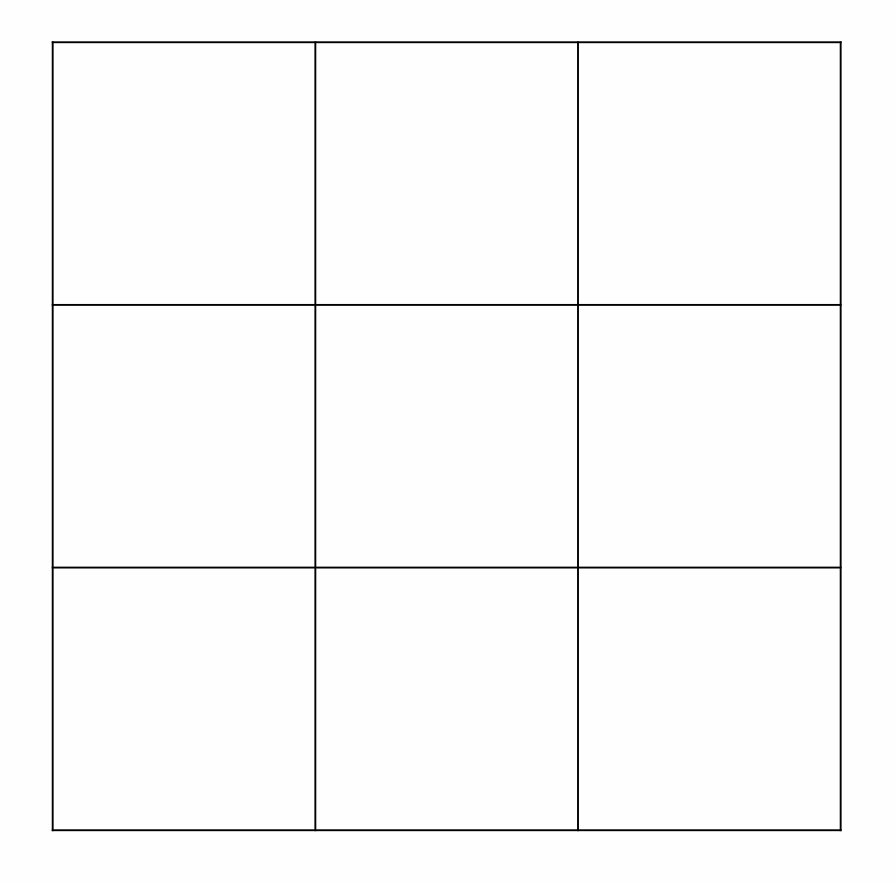
This pattern is drawn by a Shadertoy shader. Its source:

```glsl
// Three by three grid of thin black square outlines on a white ground.

// Lengths are fractions of the canvas height.
const float CELLS = 3.0;
const float PITCH = 0.2978;
const float LINE_WIDTH = 0.00216;
const vec2 GRID_CENTRE = vec2(-0.0015, 0.0054);
const vec3 PAPER = vec3(0.996);
const vec3 INK = vec3(0.0);

// Share of a pixel-wide interval covered by a line at signed distance d.
vec2 lineCoverage(vec2 d, float pixel) {
    vec2 upper = min(d + 0.5 * pixel, vec2(0.5 * LINE_WIDTH));
    vec2 lower = max(d - 0.5 * pixel, vec2(-0.5 * LINE_WIDTH));
    return max(upper - lower, 0.0) / pixel;
}

// Share of the pixel that lies within the outer border, per axis.
vec2 insideCoverage(vec2 p, float pixel) {
    float halfExtent = 0.5 * (CELLS * PITCH + LINE_WIDTH);
    return clamp((halfExtent - abs(p)) / pixel + 0.5, 0.0, 1.0);
}

void mainImage(out vec4 fragColor, in vec2 fragCoord) {
    float pixel = 1.0 / iResolution.y;
    vec2 p = (fragCoord - 0.5 * iResolution.xy) * pixel - GRID_CENTRE;

    // Nearest of the evenly spaced rules, limited to the outer border.
    vec2 cell = p / PITCH + 0.5 * CELLS;
    vec2 rule = clamp(floor(cell + 0.5), 0.0, CELLS);
    vec2 stroke = lineCoverage((cell - rule) * PITCH, pixel);

    // Upright rules end at the top and bottom, level ones at the sides.
    vec2 ink = stroke * insideCoverage(p, pixel).yx;
    float coverage = 1.0 - (1.0 - ink.x) * (1.0 - ink.y);

    fragColor = vec4(mix(PAPER, INK, coverage), 1.0);
}
```
